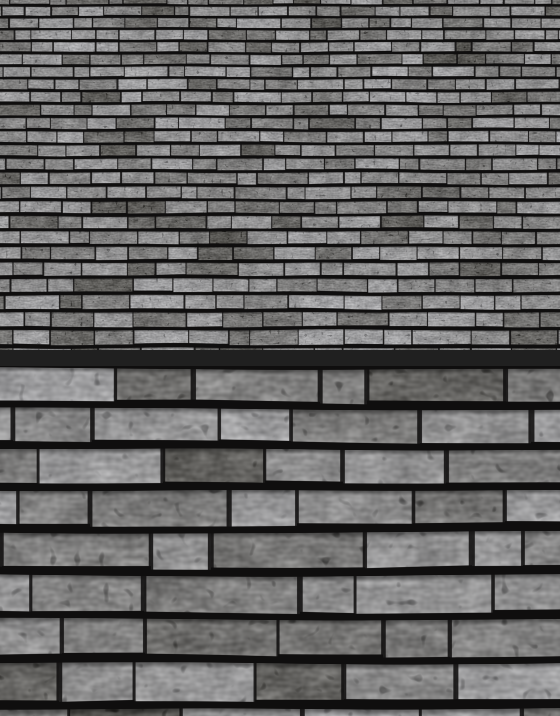
Top: the whole. Bottom: its middle third, enlarged.
Reproduce this texture procedurally as a WebGL 2 fragment shader.

```glsl
#version 300 es
precision highp float;

#define ROWS_NEAR 19.2     // rows per canvas height at the bottom edge
#define ROWS_GAIN 5.6      // extra rows gained toward the top
#define TILES_NEAR 13.5    // shingles across at the bottom
#define TILES_FAR 20.0     // shingles across at the top
#define WIDTH_JITTER 0.62  // unevenness of shingle widths
#define BUTT 0.18          // shadow height, in rows
#define JOINT 0.0021       // half width of a joint, in canvas heights
#define MOTTLE 0.16        // strength of weathering

uniform vec2 u_resolution;
out vec4 fragColor;

const float ASPECT = 1.6;
const vec3 SHADOW = vec3(0.060, 0.055, 0.055);
const vec3 DARK_WOOD = vec3(0.335, 0.330, 0.315);
const vec3 PALE_WOOD = vec3(0.625, 0.625, 0.632);

float hash(vec2 p) {
    vec3 q = fract(vec3(p.xyx) * 0.1031);
    q += dot(q, q.yzx + 33.33);
    return fract((q.x + q.y) * q.z);
}

vec2 gradient(vec2 cell) {
    float angle = 6.2832 * hash(cell + 71.0);
    return vec2(cos(angle), sin(angle));
}

float gradientNoise(vec2 p) {
    vec2 i = floor(p), f = fract(p);
    vec2 w = f * f * f * (f * (f * 6.0 - 15.0) + 10.0);
    vec2 e = vec2(1.0, 0.0);
    float low = mix(dot(gradient(i), f), dot(gradient(i + e.xy), f - e.xy), w.x);
    float high = mix(dot(gradient(i + e.yx), f - e.yx), dot(gradient(i + 1.0), f - 1.0), w.x);
    return mix(low, high, w.y);
}

// Position of the joint to the left of a shingle
float jointAt(float index, float row) {
    return index + WIDTH_JITTER * (hash(vec2(index, row * 3.0 + 5.0)) - 0.5);
}

// Weathered wood: broad stains, sideways grain and dark pits
float weathering(vec2 p, vec2 seed) {
    vec2 q = p + seed * 0.37;
    float stain = gradientNoise(q * vec2(28.0, 45.0));
    float grain = gradientNoise(q * vec2(60.0, 210.0));
    float fine = gradientNoise(q * vec2(150.0, 190.0));
    float pits = smoothstep(0.32, 0.55, gradientNoise(q * 85.0 + 19.0));
    return MOTTLE * (0.7 * stain + 0.6 * grain + 0.5 * fine) - 0.15 * pits;
}

void main() {
    vec2 p = gl_FragCoord.xy / u_resolution.y;
    float pixel = 1.0 / u_resolution.y;

    // Rows crowd together toward the top and sag a little
    float t = p.y - 0.0125;
    float v = t * (ROWS_NEAR + ROWS_GAIN * t) + 0.1;
    v += 0.09 * gradientNoise(p * vec2(3.0, 9.0));
    float row = floor(v), up = v - row;
    float rowPixel = pixel * (ROWS_NEAR + 2.0 * ROWS_GAIN * t);

    // Find the shingle between two uneven joints
    float across = mix(TILES_NEAR, TILES_FAR, row / 25.0);
    float s = (p.x / ASPECT - 0.5) * across + 40.0 + 7.0 * hash(vec2(row, 9.0));
    float index = floor(s);
    if (s < jointAt(index, row)) index -= 1.0;
    else if (s >= jointAt(index + 1.0, row)) index += 1.0;
    float left = jointAt(index, row), right = jointAt(index + 1.0, row);
    vec2 id = vec2(index, row + 11.0);

    // Face tone: mostly pale, a few dark shingles
    float tone = sqrt(hash(id)) + 0.25 * gradientNoise(p * 4.0);
    vec3 color = mix(DARK_WOOD, PALE_WOOD, clamp(tone, 0.0, 1.1));
    color += weathering(p, id);

    // Butt edge hangs at a slightly different height and tilt
    float along = (s - left) / (right - left) - 0.5;
    float edge = BUTT + 0.08 * (hash(id + 31.0) - 0.5)
               + 0.07 * along * (hash(id + 57.0) - 0.5);
    float lip = smoothstep(edge + 0.14, edge + 0.02, up);
    color *= 1.0 + 0.06 * lip;

    // Soft shade below the row above, then the shadow gap itself
    color *= 1.0 - 0.4 * smoothstep(0.84, 1.0, up);
    float face = smoothstep(edge - 0.7 * rowPixel, edge + 0.7 * rowPixel, up);
    face *= 1.0 - smoothstep(1.0 - rowPixel, 1.0, up);

    // Joints of varying width
    bool nearLeft = s - left < right - s;
    float jointId = nearLeft ? index : index + 1.0;
    float toJoint = (nearLeft ? s - left : right - s) * ASPECT / across;
    float halfGap = JOINT * (0.6 + 0.8 * hash(vec2(jointId, row + 83.0)));
    face *= mix(0.12, 1.0, smoothstep(halfGap - 0.7 * pixel, halfGap + 0.7 * pixel, toJoint));

    fragColor = vec4(mix(SHADOW, clamp(color, 0.0, 1.0), face), 1.0);
}
```
